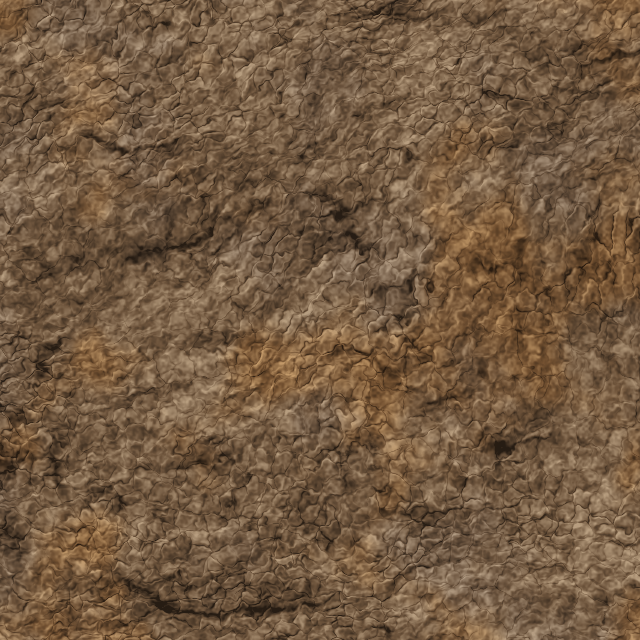
Write a Shadertoy shader that draws this texture.

```glsl
// Weathered brown rock face with crackled plates, strata fissures and ochre stains.

float hash(vec2 p) {
    vec3 q = fract(p.xyx * vec3(0.1031, 0.1030, 0.0973));
    q += dot(q, q.yzx + 33.33);
    return fract((q.x + q.y) * q.z);
}

float noise(vec2 p) {
    vec2 i = floor(p), f = fract(p);
    f = f * f * (3.0 - 2.0 * f);
    return mix(mix(hash(i), hash(i + vec2(1, 0)), f.x),
               mix(hash(i + vec2(0, 1)), hash(i + vec2(1, 1)), f.x), f.y);
}

float fbm(vec2 p, int octaves) {
    float sum = 0.0, amp = 0.5;
    for (int i = 0; i < octaves; i++) {
        sum += amp * noise(p);
        p = mat2(1.92, 0.56, -0.56, 1.92) * p + 17.3;
        amp *= 0.5;
    }
    return sum / (1.0 - 2.0 * amp);
}

// x: gap to the neighbouring plate, y: random value of the plate
vec2 plates(vec2 p) {
    vec2 cell = floor(p), f = fract(p);
    float near = 9.0, next = 9.0, id = 0.0;
    for (int y = -1; y <= 1; y++)
    for (int x = -1; x <= 1; x++) {
        vec2 o = vec2(x, y), c = cell + o;
        float d = length(o + vec2(hash(c), hash(c + 71.7)) - f);
        if (d < near) { next = near; near = d; id = hash(c + 29.1); }
        else next = min(next, d);
    }
    return vec2(next - near, id);
}

// Bends the layers gently and roughens every outline
vec2 bend(vec2 p) {
    vec2 drift = vec2(fbm(p * 4.0 + 3.1, 2), fbm(p * 4.0 + 41.7, 2)) - 0.5;
    vec2 jitter = vec2(fbm(p * 55.0, 3), fbm(p * 55.0 + 60.0, 3)) - 0.5;
    p.y -= 0.22 * p.x * smoothstep(0.2, 0.8, p.y);
    return p + vec2(0.04, 0.07) * drift + 0.02 * jitter;
}

// Thin broken fissures that follow the layers
float fissure(vec2 q, float scale, float width) {
    float line = abs(noise(q * vec2(2.0, 8.5) * scale + 8.3 * scale) - 0.5);
    float breaks = smoothstep(0.5, 0.7, noise(q * vec2(5.0, 11.0) * scale + 50.0));
    return (1.0 - smoothstep(0.0, width, line)) * breaks;
}

float relief(vec2 q, float crackle) {
    float small = smoothstep(0.0, 0.3, plates(q * vec2(40, 48)).x);
    float grain = fbm(q * vec2(42, 56), 3);
    float layers = fbm(q * vec2(9, 24) + 30.0, 3);
    return 0.09 * small * crackle + 0.8 * grain + 0.55 * layers;
}

void mainImage(out vec4 fragColor, in vec2 fragCoord) {
    vec2 p = fragCoord / iResolution.y;
    vec2 q = bend(p);

    // Regions where the surface is strongly broken up
    float crackle = mix(0.3, 1.0, smoothstep(0.33, 0.66, fbm(p * vec2(4, 5) + 12.0, 3)));

    // Light from the upper left
    vec2 toLight = vec2(-0.0012, 0.0021);
    float light = relief(q, crackle) - relief(q + toLight, crackle);

    // Cracks between plates, broken into short lengths
    vec2 small = plates(q * vec2(40, 48));
    vec2 large = plates(q * vec2(19, 25) + 9.0);
    float fade = smoothstep(0.35, 0.7, fbm(p * 32.0 + 5.0, 2));
    float cracks = (1.0 - smoothstep(0.0, 0.15, small.x)) * crackle * fade;
    float wide = (1.0 - smoothstep(0.0, 0.075, large.x)) * smoothstep(0.7, 0.35, noise(p * 21.0));
    cracks = max(cracks, 0.85 * wide);

    float deep = max(fissure(q, 1.0, 0.03), 0.75 * fissure(q + 4.0, 2.6, 0.07));
    float hollow = fissure(q, 1.0, 0.18);

    // Brightness from broad patches, layers, plates, light and fine grit
    float tone = 0.595;
    tone += 0.34 * (fbm(p * vec2(3, 4) + 21.0, 4) - 0.5);
    tone += 0.3 * (fbm(q * vec2(6, 17) + 70.0, 4) - 0.5);
    tone += 0.1 * (small.y - 0.5) * crackle + 0.05 * (large.y - 0.5);
    tone += 0.42 * (fbm(q * 80.0, 2) - 0.5);
    tone += 0.24 * (noise(p * 215.0) - 0.5);
    tone += clamp(2.2 * light, -0.3, 0.3);
    tone -= 0.27 * cracks + 0.34 * deep + 0.12 * hollow;
    tone = clamp(tone, 0.0, 1.0);

    vec3 shadow = vec3(0.15, 0.11, 0.075);
    vec3 earth = vec3(0.43, 0.33, 0.235);
    vec3 pale = vec3(0.72, 0.62, 0.50);
    vec3 color = tone < 0.5 ? mix(shadow, earth, tone * 2.0)
                            : mix(earth, pale, tone * 2.0 - 1.0);

    // Faint ochre stains and cool grey patches
    float rust = smoothstep(0.48, 0.75, fbm(p * 7.0 + 90.0, 5));
    float grey = smoothstep(0.48, 0.75, fbm(p * 8.0 + 130.0, 5));
    color *= mix(vec3(1), vec3(1.06, 0.97, 0.82), rust);
    color *= mix(vec3(1), vec3(0.97, 0.99, 1.04), grey);
    fragColor = vec4(color, 1.0);
}
```
